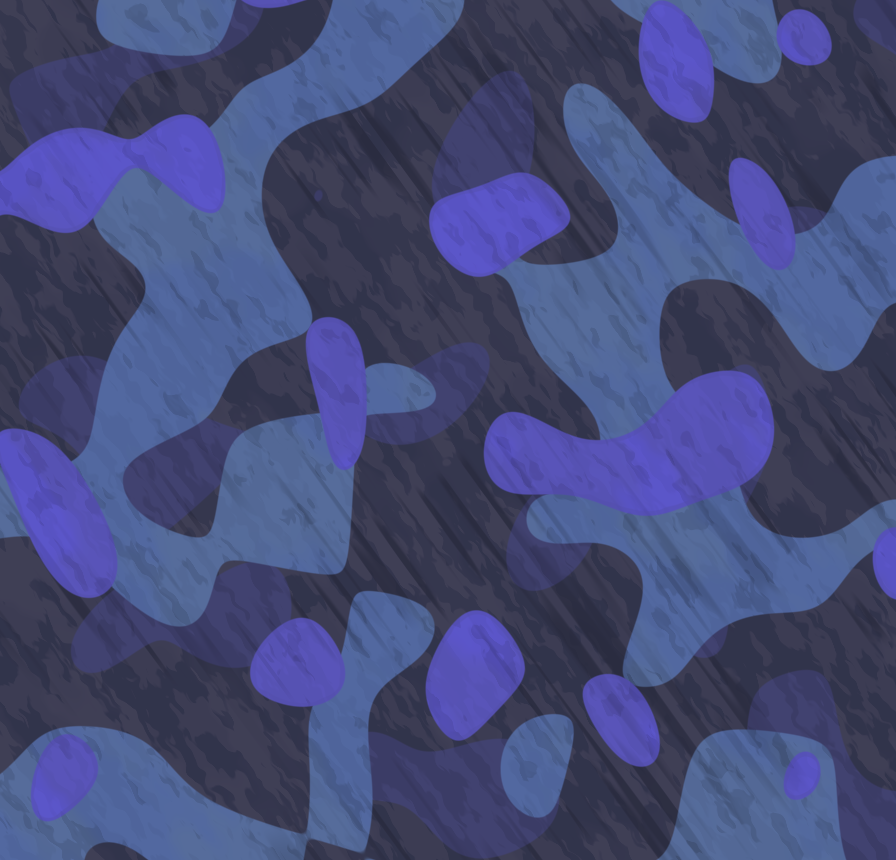
A WebGL 1 fragment shader for this pattern:

```glsl
precision highp float;
// Camouflage of smooth blue, violet and dim indigo blobs on a dark slate ground.
// Blobs are level sets of summed plane waves, so each cut sets a layer's share;
// fine grain, flecks and straight scratches run diagonally through all layers.

uniform vec2 u_resolution;

#define WAVES 20
#define BLUE_CUT 0.37
#define VIOLET_CUT 1.10
#define DIM_CUT 0.95
#define BLOB_FREQ vec2(1.6, 6.2)
#define STROKE_DIR vec2(0.588, -0.809)
#define GRAIN_SCALE vec2(22.0, 78.0)
#define FLECK_SCALE vec2(26.0, 74.0)
#define SCRATCH_SCALE vec2(5.0, 130.0)
#define RIM_WIDTH 0.005

const float TAU = 6.2831853;

const vec3 SLATE_LIGHT = vec3(0.248, 0.246, 0.335);
const vec3 SLATE_DARK = vec3(0.194, 0.203, 0.295);
const vec3 DIM_INDIGO = vec3(0.245, 0.248, 0.422);
const vec3 BLUE_GREY = vec3(0.332, 0.418, 0.602);
const vec3 BLUE_CLEAR = vec3(0.318, 0.404, 0.622);
const vec3 VIOLET_BRIGHT = vec3(0.354, 0.332, 0.780);
const vec3 VIOLET_MUTED = vec3(0.346, 0.328, 0.718);

float hash(vec2 p) {
  vec3 q = fract(vec3(p.xyx) * 0.1031);
  q += dot(q, q.yzx + 33.33);
  return fract((q.x + q.y) * q.z);
}

float noise(vec2 p) {
  vec2 i = floor(p), f = fract(p);
  f = f * f * (3.0 - 2.0 * f);
  float low = mix(hash(i), hash(i + vec2(1.0, 0.0)), f.x);
  float high = mix(hash(i + vec2(0.0, 1.0)), hash(i + 1.0), f.x);
  return mix(low, high, f.y);
}

float fbm(vec2 p) {
  return 0.55 * noise(p) + 0.3 * noise(p * 2.1 + 17.3) + 0.15 * noise(p * 4.3 + 41.7);
}

// Sum of plane waves with unit variance; divided by its slope it
// approximates the signed distance to the cut, positive inside.
float blobDistance(vec2 p, float seed, float cut) {
  float value = 0.0;
  vec2 slope = vec2(0.0);
  for (int i = 0; i < WAVES; i++) {
    vec2 key = vec2(float(i) + 1.0, seed);
    float angle = 0.5 * TAU * (float(i) + hash(key)) / float(WAVES);
    float freq = TAU * mix(BLOB_FREQ.x, BLOB_FREQ.y, hash(key + 31.7));
    vec2 k = freq * vec2(cos(angle), 0.85 * sin(angle));
    float phase = dot(k, p) + TAU * hash(key + 73.1);
    value += cos(phase);
    slope -= k * sin(phase);
  }
  float unit = sqrt(2.0 / float(WAVES));
  return (value * unit - cut) / max(length(slope) * unit, 3.0);
}

void main() {
  vec2 p = gl_FragCoord.xy / u_resolution.y;
  float pixel = 1.0 / u_resolution.y;

  // Coordinates along and across the strokes, roughened for jagged edges
  vec2 stroke = vec2(dot(p, STROKE_DIR), dot(p, vec2(-STROKE_DIR.y, STROKE_DIR.x))) + 3.0;
  vec2 rough = vec2(noise(p * 80.0), noise(p * 80.0 + 91.0)) - 0.5;
  vec2 ragged = stroke + 0.007 * rough;

  // Surface texture masks
  float grain = smoothstep(0.46, 0.54, fbm(ragged * GRAIN_SCALE));
  float fleck = smoothstep(0.62, 0.68, fbm(ragged * FLECK_SCALE + 57.0));
  float wash = smoothstep(0.40, 0.60, fbm(ragged * vec2(6.0, 15.0) + 23.0));
  float lines = noise(stroke * SCRATCH_SCALE);
  float scratch = smoothstep(0.66, 0.86, lines) * smoothstep(0.40, 0.65, noise(stroke * 9.0));

  // Dark ground, its two tones drifting slowly in strength
  float tone = clamp(grain + 0.5 * (wash - 0.5), 0.0, 1.0);
  vec3 color = mix(SLATE_LIGHT, SLATE_DARK, tone);
  color = mix(color, SLATE_DARK * 0.82, 0.8 * scratch);

  // Dim indigo patches
  float dim = smoothstep(-pixel, pixel, blobDistance(p, 8.0, DIM_CUT));
  vec3 dimColor = DIM_INDIGO * (1.04 - 0.09 * grain - 0.12 * scratch);
  color = mix(color, dimColor, dim);

  // Blue blobs
  float blue = smoothstep(-pixel, pixel, blobDistance(p, 12.0, BLUE_CUT));
  vec3 blueColor = mix(BLUE_GREY, BLUE_CLEAR, wash) * (1.01 - 0.035 * grain);
  blueColor *= 1.0 - 0.10 * fleck - 0.13 * scratch;
  color = mix(color, blueColor, blue);

  // Violet blobs with a thin muted rim
  float violetDist = blobDistance(p, 23.0, VIOLET_CUT);
  float violet = smoothstep(-pixel, pixel, violetDist);
  vec3 violetColor = mix(VIOLET_BRIGHT, VIOLET_MUTED, wash) * (1.01 - 0.03 * grain);
  violetColor *= 1.0 - 0.08 * fleck - 0.09 * scratch;
  float rim = 1.0 - smoothstep(RIM_WIDTH - pixel, RIM_WIDTH + pixel, violetDist + 0.004 * rough.x);
  violetColor = mix(violetColor, VIOLET_MUTED * 0.93, 0.45 * rim);
  color = mix(color, violetColor, violet);

  gl_FragColor = vec4(color, 1.0);
}
```
